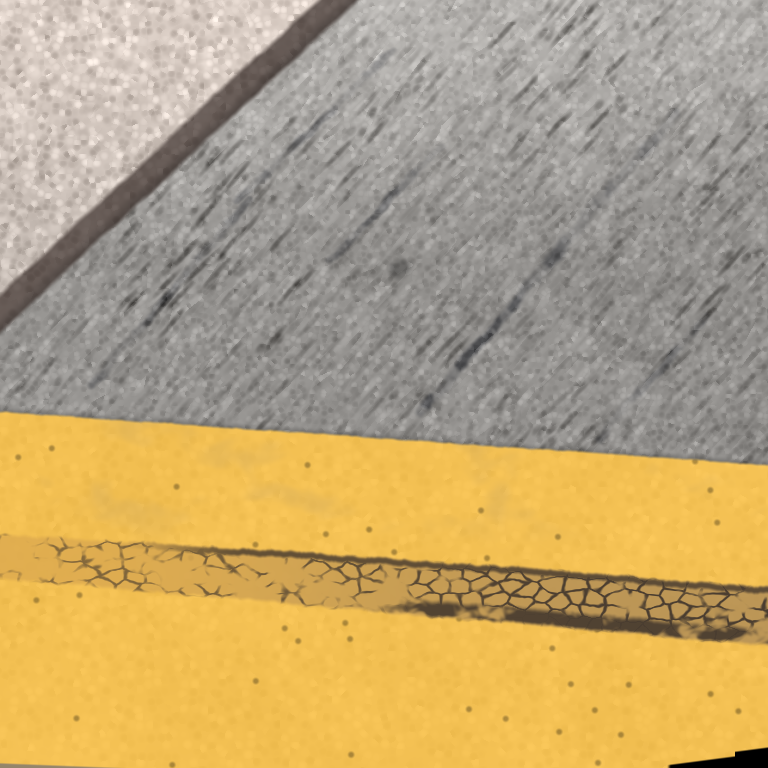
Give the GLSL for this texture, as a WebGL 1 fragment shader.

```glsl
precision highp float;
// Weathered concrete slabs with a diagonal joint above a yellow painted band.
// Cellular noise gives the grain, stretched brush marks and crack network;
// lines and parabolas place the joint, paint edges and worn strip.
uniform vec2 u_resolution;

vec2 hash2(vec2 p) {
  return fract(sin(vec2(dot(p, vec2(127.1, 311.7)), dot(p, vec2(269.5, 183.3)))) * 4375.85);
}

// Nearest distance, second distance and random value of the nearest cell.
vec3 cells(vec2 p) {
  vec2 base = floor(p);
  vec3 best = vec3(8.0, 8.0, 0.0);
  for (int j = -1; j <= 1; j++) {
    for (int i = -1; i <= 1; i++) {
      vec2 id = base + vec2(float(i), float(j));
      vec2 h = hash2(id);
      float d = length(id + 0.1 + 0.8 * h - p);
      if (d < best.x) best = vec3(d, best.x, fract(h.x * 7.3 + h.y * 3.1));
      else best.y = min(best.y, d);
    }
  }
  return best;
}

// Layered sines, roughly -1 to 1.
float waves(vec2 p) {
  float sum = 0.0;
  float amp = 0.5;
  for (int i = 0; i < 4; i++) {
    sum += amp * sin(p.x + 1.7 * sin(p.y * 0.8)) * cos(p.y - 1.3 * sin(p.x * 0.7));
    p = mat2(1.5, 1.1, -1.1, 1.5) * p + 2.3;
    amp *= 0.6;
  }
  return sum;
}

// Soft signed grain: bright and dark grit in randomly weighted cells.
float grain(vec2 p) {
  vec3 c = cells(p);
  return (c.z - 0.5) * (1.0 - smoothstep(0.15, 0.75, c.x));
}

float below(float y, float edge, float soft) {
  return 1.0 - smoothstep(edge - soft, edge + soft, y);
}

float groove(vec2 p, vec2 a, vec2 b, float width) {
  vec2 ab = b - a;
  float t = clamp(dot(p - a, ab) / dot(ab, ab), 0.0, 1.0);
  float d = length(p - a - ab * t);
  return 1.0 - smoothstep(width * 0.2, width, d);
}

vec3 brushedConcrete(vec2 p) {
  vec2 along = normalize(vec2(0.67, 0.74));
  vec2 q = vec2(dot(p, along), dot(p, vec2(along.y, -along.x)));
  q.y += 0.003 * waves(p * 18.0);

  float light = 0.565 + 0.13 * smoothstep(0.62, 1.02, p.y) + 0.025 * (1.0 - p.x);
  vec3 color = light * vec3(1.01, 0.995, 0.975);
  color += 0.018 * waves(p * 13.0);
  color += 0.15 * grain(p * 125.0) + 0.13 * grain(q * vec2(30.0, 105.0));

  // Long brush marks and short pits thin out between worn patches.
  float patchy = smoothstep(-0.25, 0.45, waves(q * vec2(7.0, 15.0)));
  vec3 marks = cells(q * vec2(11.0, 75.0) + 4.0);
  float mark = (1.0 - smoothstep(0.08, 0.4, marks.x)) * step(0.4, marks.z);
  vec3 pits = cells(q * vec2(36.0, 62.0) + 9.0);
  float pit = (1.0 - smoothstep(0.1, 0.42, pits.x)) * step(0.72, pits.z);
  color -= 0.14 * mark * (0.35 + patchy) + 0.13 * pit * (0.4 + 0.6 * patchy);

  vec2 w = p + 0.005 * vec2(waves(p * 45.0), waves(p.yx * 38.0));
  float cut = groove(w, vec2(0.55, 0.465), vec2(0.70, 0.64), 0.010);
  cut = max(cut, 0.8 * groove(w, vec2(0.70, 0.64), vec2(0.88, 0.85), 0.011));
  cut = max(cut, 0.75 * groove(w, vec2(0.43, 0.66), vec2(0.575, 0.81), 0.007));
  cut = max(cut, 0.65 * groove(w, vec2(0.12, 0.50), vec2(0.325, 0.74), 0.008));
  cut = max(cut, 0.7 * groove(w, vec2(0.31, 0.74), vec2(0.51, 0.93), 0.008));
  cut = max(cut, 0.6 * groove(w, vec2(0.78, 0.43), vec2(0.92, 0.59), 0.008));
  float broken = smoothstep(-0.3, 0.3, waves(q * vec2(42.0, 24.0)));
  color -= vec3(0.25, 0.24, 0.22) * cut * (0.3 + 0.7 * broken);
  color *= 1.0 - 0.3 * groove(w, vec2(0.515, 0.65), vec2(0.525, 0.655), 0.015);
  return color;
}

vec3 paleSlab(vec2 p) {
  vec3 color = mix(vec3(0.77, 0.73, 0.70), vec3(0.85, 0.80, 0.765), smoothstep(0.6, 1.0, p.y));
  return color + 0.02 * waves(p * 22.0) + 0.22 * grain(p * 105.0) + 0.14 * grain(p * 62.0);
}

vec3 yellowPaint(vec2 p, float soft) {
  vec3 color = vec3(0.955, 0.755, 0.325) + 0.015 * waves(p * 12.0) + 0.045 * grain(p * 85.0);
  float stain = smoothstep(0.1, 0.6, waves(p * vec2(14.0, 22.0))) * smoothstep(0.28, 0.34, p.y);
  color = mix(color, vec3(0.85, 0.69, 0.36), 0.45 * stain);
  vec3 fleck = cells(p * 34.0);
  color *= 1.0 - 0.3 * (1.0 - smoothstep(0.05, 0.2, fleck.x)) * step(0.91, fleck.z);

  // Worn strip: a web of cracks, denser and darker toward the right.
  float top = 0.303 - 0.05 * p.x - 0.019 * p.x * p.x + 0.003 * waves(p.xx * 50.0);
  float bottom = 0.247 - 0.087 * p.x + 0.003 * waves(p.xx * 43.0 + 5.0);
  float strip = below(p.y, top, soft + 0.002) * (1.0 - below(p.y, bottom, soft + 0.002));
  float wear = smoothstep(0.0, 0.85, p.x);
  color = mix(color, mix(vec3(0.87, 0.67, 0.31), vec3(0.70, 0.56, 0.34), wear), strip * 0.85);
  vec2 w = p + 0.004 * vec2(waves(p * 60.0), waves(p.yx * 55.0));
  vec3 web = cells(w * vec2(38.0, 62.0));
  float crack = 1.0 - smoothstep(0.04, 0.25, web.y - web.x);
  float chipped = smoothstep(-0.25, 0.35, waves(p * vec2(38.0, 60.0)) + 0.5 * wear - 0.15);
  float rim = groove(vec2(0.0, p.y), vec2(0.0, top - 0.003), vec2(0.0, top - 0.004), 0.007);
  rim *= smoothstep(0.14, 0.32, p.x);
  float foot = groove(vec2(0.0, p.y), vec2(0.0, bottom + 0.006), vec2(0.0, bottom + 0.012), 0.012);
  foot *= smoothstep(0.45, 0.55, p.x) * chipped;
  float dark = max(crack * chipped * (0.55 + 0.35 * wear), max(0.75 * rim, 0.85 * foot));
  return mix(color, vec3(0.24, 0.20, 0.17), strip * dark);
}

void main() {
  vec2 p = gl_FragCoord.xy / u_resolution;
  float soft = 1.2 / u_resolution.y;

  // Slabs and the shadowed joint between them.
  float joint = (p.y - 0.592 - 0.927 * p.x) * 0.733 + 0.0025 * waves(p * 32.0);
  vec3 color = mix(paleSlab(p), brushedConcrete(p), below(joint, 0.0, soft));
  vec3 jointColor = vec3(0.40, 0.355, 0.335) + 0.08 * grain(p * 95.0) + 0.03 * waves(p * 25.0);
  jointColor *= 1.0 - 0.2 * smoothstep(0.0, 0.016, -joint);
  color = mix(color, jointColor, below(abs(joint), 0.0175, soft + 0.0025));

  // Painted band with a thin shaded upper rim.
  float edge = 0.4635 - 0.069 * p.x + 0.0015 * waves(p.xx * 45.0);
  color *= 1.0 - 0.22 * below(p.y, edge + 0.004, 0.005);
  color = mix(color, yellowPaint(p, soft), below(p.y, edge, soft + 0.001));

  // Bare sliver at lower left and black stepped wedge at lower right.
  color = mix(color, vec3(0.58, 0.52, 0.42), below(p.y, 0.006 - 0.04 * p.x, soft));
  float wedge = 0.004 + 0.13 * (p.x - 0.872) + 0.006 * step(0.957, p.x);
  color = mix(color, vec3(0.0), below(p.y, wedge, soft) * smoothstep(0.868, 0.874, p.x));
  gl_FragColor = vec4(clamp(color, 0.0, 1.0), 1.0);
}
```
